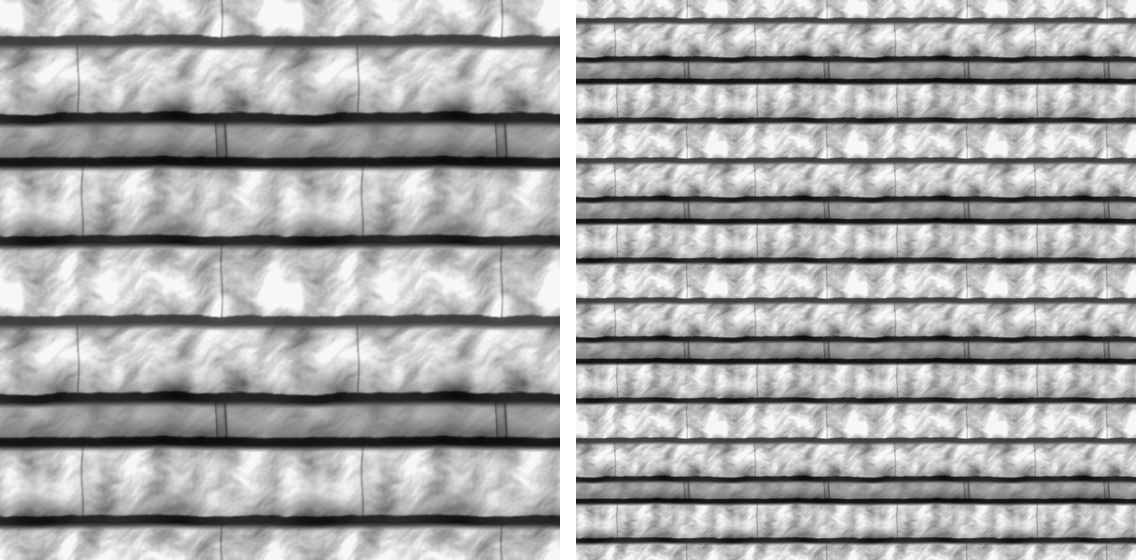
Left: one tile. Right: repeated 2 by 2.
Give the GLSL for this texture map, as a WebGL 2 fragment shader.

```glsl
#version 300 es
precision highp float;
// Weathered grey stone courses of uneven height, with deep soft bed joints and hairline seams.

uniform vec2 u_resolution;
out vec4 fragColor;

const float TAU = 6.2831853;
const float REPEATS = 2.0;
const int COURSES = 4;
const int WAVES = 48;

// Per course, bottom to top: bed joint height, seam position, stone tone, joint tone
const vec4 LAYOUT[COURSES] = vec4[COURSES](
    vec4(0.143, 0.294, 0.72, 0.16),
    vec4(0.424, 0.807, 0.54, 0.09),
    vec4(0.581, 0.279, 0.71, 0.15),
    vec4(0.857, 0.792, 0.75, 0.27));

// Per course: highlight height, stain strength, stain peaks, gap between paired seams
const vec4 WEAR[COURSES] = vec4[COURSES](
    vec4(0.66, 0.36, 2.0, 0.0),
    vec4(0.60, 0.22, 1.0, 0.034),
    vec4(0.52, 0.30, 2.0, 0.0),
    vec4(0.32, 0.04, 2.0, 0.0));

float hash(float n) {
    return fract(sin(n * 12.9898 + 4.137) * 4375.85);
}

// Shortest signed distance on a unit loop
float wrapped(float d) {
    return fract(d + 0.5) - 0.5;
}

// Layered sines with whole-number wave vectors, leaning up to the right
float clouds(vec2 p) {
    p += 0.016 * sin(TAU * (vec2(3.0, 4.0) * p.yx + vec2(0.1, 0.6)));
    p += 0.005 * sin(TAU * (vec2(11.0, 9.0) * p.yx + p));
    float sum = 0.0;
    float frequency = 3.0;
    for (int i = 0; i < WAVES; i++) {
        float n = float(i);
        float angle = 2.03 + 2.5 * (hash(n) - 0.5);
        vec2 wave = round(frequency * vec2(cos(angle), sin(angle)));
        sum += sin(TAU * (dot(wave, p) + hash(n + 71.0))) * pow(frequency, -0.75);
        frequency *= 1.066;
    }
    return sum;
}

// Dark patches spread along the foot of a course
float stainAlong(float x, float peaks) {
    float bump = 0.5 + 0.5 * cos(TAU * peaks * (x - 0.64));
    return bump * bump;
}

// Hairline with a faint shade around it
float seamLine(float d) {
    return exp(-d * d / 0.000018) + 0.22 * exp(-abs(d) / 0.012);
}

// Crisp under the stone above, fading onto the stone below
float jointMask(float d) {
    return smoothstep(0.021, 0.009, d) * smoothstep(-0.040, -0.009, d);
}

float stoneShade(vec2 p, float v, float rise, vec4 layout_, vec4 wear, float cloud) {
    float glow = exp(-pow((v - wear.x) / 0.32, 2.0));
    float contrast = layout_.z * layout_.z * 0.19;
    float shade = layout_.z + contrast * cloud + 0.15 * layout_.z * glow;

    // Grime rising from the lower edge
    float stain = stainAlong(p.x, wear.z);
    float reach = 0.032 + 0.035 * stain + 0.012 * cloud;
    float grime = exp(-pow(rise / max(reach, 0.012), 2.0));
    shade -= wear.y * grime * (0.35 + 0.65 * stain);
    shade -= 0.05 * smoothstep(0.8, 1.0, v);

    // Vertical seams
    float bend = 0.0025 * sin(TAU * 4.0 * p.y);
    float d = wrapped(p.x - layout_.y + bend);
    float line = max(seamLine(d), 0.6 * seamLine(wrapped(d + wear.w)));
    float between = smoothstep(-wear.w - 0.004, -wear.w, d) * smoothstep(0.003, -0.003, d);
    shade *= 1.0 - 0.15 * between * step(0.001, wear.w);
    return shade * (1.0 - (0.27 + 4.0 * wear.w) * min(line, 1.0));
}

void main() {
    vec2 p = fract(REPEATS * gl_FragCoord.xy / u_resolution);
    float cloud = clouds(p);
    float level = p.y + 0.0025 * sin(TAU * (p.x + 0.2)) + 0.0012 * sin(TAU * 3.0 * p.x);

    // Stone faces
    float shade = 0.0;
    for (int i = 0; i < COURSES; i++) {
        float top = LAYOUT[(i + 1) % COURSES].x;
        float height = fract(top - LAYOUT[i].x);
        float rise = fract(level - LAYOUT[i].x);
        if (rise < height) {
            shade = stoneShade(p, rise / height, rise, LAYOUT[i], WEAR[i], cloud);
        }
    }

    // Bed joints
    for (int i = 0; i < COURSES; i++) {
        float d = wrapped(level - LAYOUT[i].x);
        float stain = stainAlong(p.x, WEAR[i].z) * min(WEAR[i].y * 3.0, 1.0);
        float tone = LAYOUT[i].w * (1.0 - 0.6 * stain) + 0.008 * cloud;
        shade = mix(shade, tone, jointMask(d + 0.0015 * cloud));
    }

    fragColor = vec4(vec3(clamp(shade, 0.0, 0.97)), 1.0);
}
```
